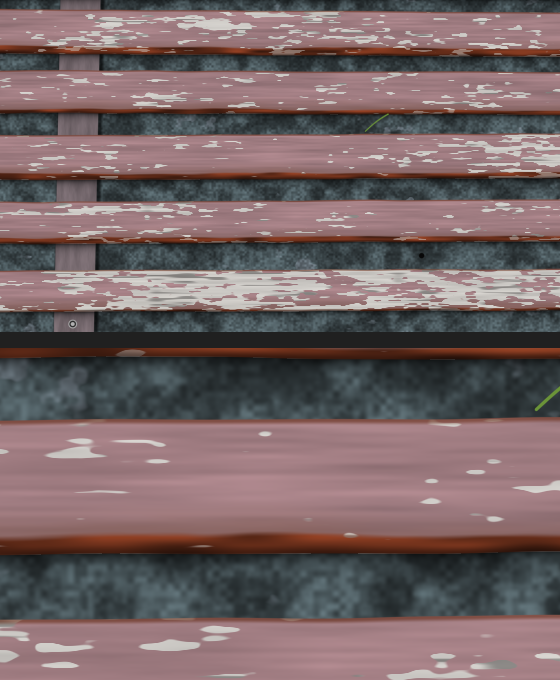
Top, the full canvas; bottom, a detail of the centre.
Give the GLSL for this texture, as a Shadertoy shader.

```glsl
// Weathered bench: five painted slats with flaking paint over a support post
// and mossy ground. Slats are looped with a slowly growing pitch; flakes are
// stretched value noise cut at a threshold that depends on slat and position.

const vec3 PAINT      = vec3(0.63, 0.49, 0.51);
const vec3 PAINT_DARK = vec3(0.47, 0.33, 0.30);
const vec3 RUST       = vec3(0.41, 0.18, 0.10);
const vec3 BARE_WOOD  = vec3(0.82, 0.82, 0.80);
const vec3 GROUND     = vec3(0.17, 0.20, 0.21);
const vec3 MOSS       = vec3(0.32, 0.38, 0.40);
const vec3 LICHEN     = vec3(0.47, 0.51, 0.55);
const vec3 POST       = vec3(0.46, 0.41, 0.43);
const vec3 TWIG       = vec3(0.42, 0.58, 0.22);

const int   SLATS = 5;
const float FIRST_TOP = 0.033, PITCH = 0.1765, PITCH_GROWTH = 0.0046;
const float TILT = 0.009;              // change of height across the canvas
const float POST_LEFT = 0.182, POST_LEAN = -0.020, POST_WIDTH = 0.121;
const float FLAKE_CUT = 0.64;          // noise level where paint is lost

// Per slat: height, start of the rusty lip, overall wear
const float HEIGHT[5] = float[5](0.134, 0.129, 0.135, 0.127, 0.125);
const float LIP[5]    = float[5](0.83, 0.90, 0.87, 0.86, 0.95);
const float WEAR[5]   = float[5](0.00, -0.04, -0.04, -0.01, 0.17);
// Per slat: centre, half width and strength of its most worn patch
const vec3 PATCH[5] = vec3[5](vec3(1.05, 0.40, 0.07), vec3(1.40, 0.25, 0.04),
    vec3(1.62, 0.24, 0.20), vec3(0.50, 0.22, 0.07), vec3(0.90, 0.60, 0.05));

float hash(vec2 p) {
    return fract(sin(dot(p, vec2(127.1, 311.7))) * 43758.5453);
}

float noise(vec2 p) {
    vec2 i = floor(p), f = fract(p);
    f = f * f * (3.0 - 2.0 * f);
    return mix(mix(hash(i), hash(i + vec2(1, 0)), f.x),
               mix(hash(i + vec2(0, 1)), hash(i + vec2(1, 1)), f.x), f.y);
}

float fbm(vec2 p) {
    float sum = 0.0, amp = 0.5;
    for (int k = 0; k < 4; k++) {
        sum += amp * noise(p);
        p = p * 2.1 + 7.3;
        amp *= 0.5;
    }
    return sum / 0.9375;
}

float segment(vec2 p, vec2 a, vec2 b) {
    vec2 d = b - a;
    return length(p - a - d * clamp(dot(p - a, d) / dot(d, d), 0.0, 1.0));
}

// Soft inside test for a signed distance
float fill(float d, float aa) { return 1.0 - smoothstep(-aa, aa, d); }

vec3 groundColor(vec2 p, float aa) {
    vec3 c = mix(GROUND, MOSS, smoothstep(0.25, 0.72, fbm(p * 22.0)));
    c = mix(c, LICHEN, 0.6 * smoothstep(0.70, 0.78, fbm(p * vec2(13, 17) + 40.0)));
    c *= 0.80 + 0.45 * noise(p * 150.0);
    return mix(c, vec3(0.03), fill(length(p - vec2(1.27, 0.770)) - 0.008, aa));
}

vec3 postColor(vec2 p, float aa) {
    vec3 c = POST * (0.80 + 0.4 * fbm(p * vec2(60, 14)));
    float bolt = length(p - vec2(0.219, 0.976));
    c = mix(c, vec3(0.72), fill(bolt - 0.013, aa));
    return mix(c, vec3(0.16), fill(abs(bolt - 0.008) - 0.002, aa));
}

// t runs from 0 at the upper edge of the slat to 1 at the lower edge
vec3 slatColor(vec2 p, float t, int id) {
    vec2 q = p + vec2(float(id) * 3.7, float(id) * 1.3);
    float grain = noise(q * vec2(9, 190));
    float streak = fbm(q * vec2(5, 40));
    vec3 c = PAINT * (0.82 + 0.24 * streak + 0.12 * grain);
    c = mix(c, PAINT_DARK, 0.7 * smoothstep(0.60, 0.95, t + 0.25 * (streak - 0.5)));

    // Flaked paint showing pale, cracked wood
    float flakes = 0.45 * noise(q * vec2(18, 105)) + 0.30 * noise(q * vec2(48, 190))
                 + 0.25 * noise(q * vec2(6, 28));
    vec3 patchy = PATCH[id];
    float reach = (p.x - patchy.x) / patchy.y;
    float wear = WEAR[id] + patchy.z * exp(-reach * reach)
               + 0.10 * (noise(q * vec2(2.5, 9)) - 0.5);
    if (id == 4) wear -= 0.16 * (1.0 - smoothstep(0.10, 0.35, p.x));
    float bare = smoothstep(FLAKE_CUT - 0.025, FLAKE_CUT + 0.025, flakes + wear);
    float crack = smoothstep(0.68, 0.90, noise(q * vec2(11, 170) + 5.0));
    vec3 wood = BARE_WOOD * (0.92 + 0.14 * grain) * (1.0 - 0.35 * crack);
    c = mix(c, wood, 0.92 * bare);

    // Rusty lower lip and thin upper edge
    float lip = smoothstep(-0.025, 0.025, t - LIP[id] + 0.07 * (streak - 0.5));
    vec3 rust = RUST * (0.55 + 0.9 * noise(q * vec2(14, 90)));
    c = mix(c, rust, lip * (1.0 - 0.5 * bare));
    c = mix(c, RUST, 0.6 * (1.0 - smoothstep(0.01, 0.05, t)));
    return c * (1.0 - 0.45 * smoothstep(0.93, 1.0, t));
}

void mainImage(out vec4 fragColor, in vec2 fragCoord) {
    vec2 p = fragCoord / iResolution.y;
    p.y = 1.0 - p.y;                   // measure downward from the top edge
    float aa = 0.8 / iResolution.y;
    float across = p.x * iResolution.y / iResolution.x - 0.5;

    // Ground, then the post with a dark seam beside it
    vec3 color = groundColor(p, aa);
    float postX = p.x - POST_LEFT - POST_LEAN * p.y - 0.5 * POST_WIDTH;
    color *= 1.0 - 0.65 * fill(abs(postX - 0.006) - 0.5 * POST_WIDTH - 0.006, 0.006);
    color = mix(color, postColor(p, aa), fill(abs(postX) - 0.5 * POST_WIDTH, aa));

    // Slats from above the canvas downward, each shading the gap below it
    for (int i = -1; i < SLATS; i++) {
        int id = max(i, 0);
        float n = float(i);
        float top = FIRST_TOP + PITCH * n + PITCH_GROWTH * n * n
                  + TILT * cos(n * 1.047) * across
                  + 0.003 * (noise(vec2(p.x * 9.0, n * 5.0)) - 0.5);
        float y = p.y - top, h = HEIGHT[id];
        color *= 1.0 - 0.65 * step(h, y) * exp(-max(y - h, 0.0) / 0.012);
        float body = fill(abs(y - 0.5 * h) - 0.5 * h, aa);
        color = mix(color, slatColor(p, y / h, id), body);
    }

    // Green twig lying across one gap
    float bend = 0.004 * sin((p.x - 1.10) * 45.0);
    float twig = segment(p + vec2(0, bend), vec2(1.101, 0.395), vec2(1.169, 0.344));
    color = mix(color, TWIG, fill(twig - 0.0018, aa));
    fragColor = vec4(clamp(color, 0.0, 1.0), 1.0);
}
```
